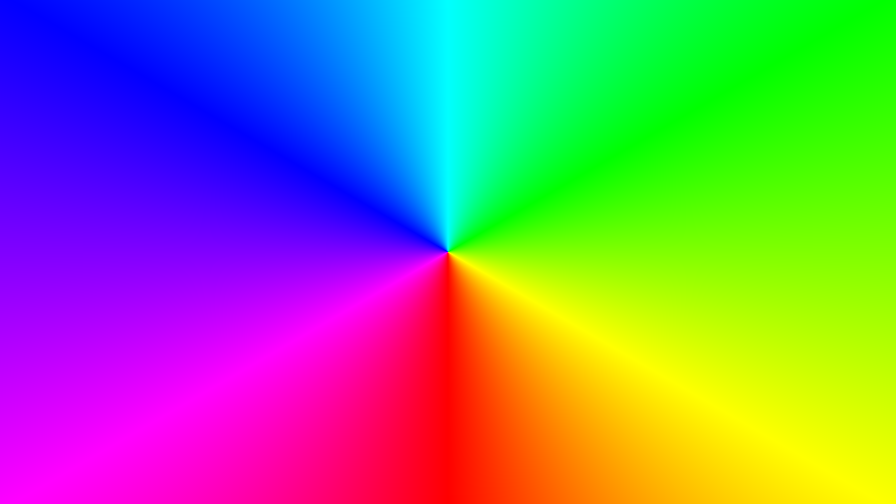
Write a Shadertoy shader that draws this background.

```glsl
// A full hue wheel swept around the centre of the canvas, with red pointing down.

const float TAU = 6.28318531;

// Fully saturated colour for a hue in turns: 0 red, 1/3 green, 2/3 blue.
vec3 hueToRgb(float hue) {
    vec3 channelOffset = vec3(0.0, 2.0, 1.0) / 3.0;
    vec3 ramp = abs(fract(hue + channelOffset) * 6.0 - 3.0) - 1.0;
    return clamp(ramp, 0.0, 1.0);
}

// Counterclockwise angle from straight down, in turns.
float turnsFromDown(vec2 p) {
    return atan(p.x, -p.y) / TAU;
}

void mainImage(out vec4 fragColor, in vec2 fragCoord) {
    // Centred coordinates in units of the canvas height
    vec2 p = (fragCoord - 0.5 * iResolution.xy) / iResolution.y;

    // Guard the centre, where the angle is undefined
    float hue = dot(p, p) > 0.0 ? turnsFromDown(p) : 0.0;

    fragColor = vec4(hueToRgb(hue), 1.0);
}
```
